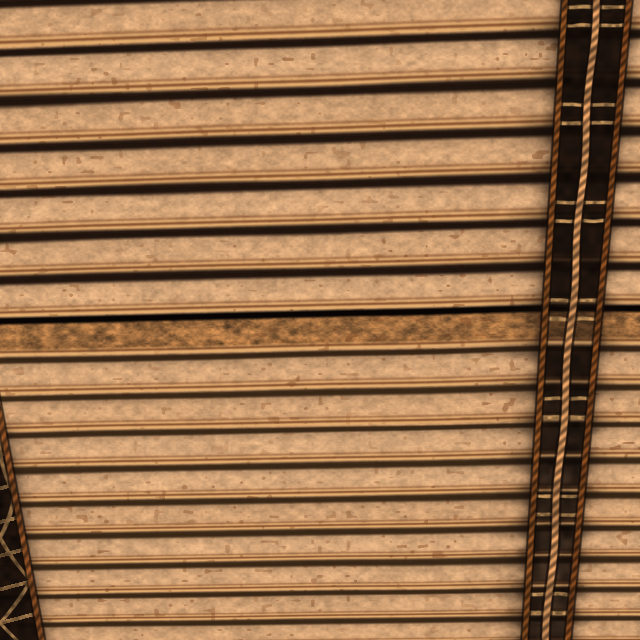
A Shadertoy shader for this texture:

```glsl
// Weathered slatted blind, tilted and narrowing downward, with corded ladders at right and lower left.
#define FIRST_GAP 0.065
#define PITCH 0.0777
#define PITCH_SHRINK 0.001157
#define SEAM 6.0
#define RUNG_START 0.178
#define RUNG_STEP 0.153
#define CORD_WIDTH 0.0042
#define TWISTS 62.0
#define GRAIN 0.16

const vec3 TAN   = vec3(0.86, 0.67, 0.49);
const vec3 WOOD  = vec3(0.72, 0.52, 0.34);
const vec3 RUST  = vec3(0.50, 0.29, 0.15);
const vec3 OLIVE = vec3(0.25, 0.17, 0.09);
const vec3 GOLD  = vec3(0.90, 0.68, 0.42);
const vec3 DARK  = vec3(0.07, 0.04, 0.025);

float hash(vec2 p) { return fract(sin(dot(p, vec2(127.1, 311.7))) * 43758.5453); }

float noise(vec2 p) {
    vec2 i = floor(p), f = fract(p);
    f = f * f * (3.0 - 2.0 * f);
    return mix(mix(hash(i), hash(i + vec2(1, 0)), f.x),
               mix(hash(i + vec2(0, 1)), hash(i + vec2(1, 1)), f.x), f.y);
}

float fbm(vec2 p) { return 0.5 * noise(p) + 0.3 * noise(p * 2.1 + 7.0) + 0.2 * noise(p * 4.3 + 3.0); }

float bump(float x, float centre, float width) {
    float d = (x - centre) / width;
    return exp(-d * d);
}

float band(float d, float halfWidth) {
    float e = max(1.0 / iResolution.y, 0.0012);
    return 1.0 - smoothstep(halfWidth - e, halfWidth + e, abs(d));
}

// Position counted in slats; the pitch shrinks steadily down the canvas.
float slatIndex(vec2 p) {
    float y = p.y + mix(0.036, 0.012, p.y) * (min(p.x, 0.86) - 0.456) - FIRST_GAP;
    y += 0.0015 * (noise(vec2(p.x * 6.0, p.y * 9.0)) - 0.5);
    return (PITCH - sqrt(max(PITCH * PITCH - 4.0 * PITCH_SHRINK * y, 0.0))) / (2.0 * PITCH_SHRINK);
}

vec3 slats(vec2 p, float n) {
    float f = fract(n), slat = floor(n), gap = floor(n + 0.5), t = n - gap;
    float lower = smoothstep(SEAM - 0.5, SEAM + 1.5, n);
    float mottle = fbm(p * vec2(70.0, 110.0)) - 0.5;

    // Face: grain, shade under the gap above, rounded lower lip
    vec3 col = mix(TAN, WOOD, 0.2 * hash(vec2(slat, 3.0)) + 0.35 * smoothstep(0.5, 0.85, f));
    col *= 1.0 + GRAIN * (2.0 * mottle + 0.5 * (noise(p * 260.0) - 0.5));
    col *= 1.0 - 0.5 * exp(-f / 0.13);
    col = mix(col, RUST, 0.45 * bump(f, 0.70, 0.035) + 0.85 * bump(f, 0.81, 0.04));
    col = mix(col, GOLD, 0.55 * bump(f, 0.755, 0.025) + 0.9 * bump(f, 0.88, 0.035));

    // Stained slat below the seam
    float stain = band(slat - SEAM, 0.5) * (1.0 - smoothstep(0.7, 0.85, f));
    col = mix(col, vec3(0.56, 0.37, 0.20) * (1.0 + 1.3 * mottle), 0.85 * stain);

    // Scattered specks of dirt
    float speck = smoothstep(0.80, 0.90, noise(p * vec2(90.0, 130.0) + 19.0));
    col = mix(col, RUST, 0.55 * speck * noise(p * 13.0));

    // Gap, uneven from slat to slat and along its length
    float wear = 0.75 + 0.35 * hash(vec2(gap, 9.0)) + 0.3 * (noise(vec2(p.x * 4.0, gap * 5.0)) - 0.5);
    float seam = band(gap - SEAM, 0.5);
    float width = mix(mix(0.16, 0.125, lower) * wear, 0.11, seam);
    float shade = 1.0 - smoothstep(0.35 * width, 1.2 * width, abs(t - 0.025));
    vec3 gapColour = mix(mix(DARK * 1.4, OLIVE, 0.7 * lower), DARK * 0.4, seam);
    return mix(col, gapColour, shade * mix(0.94, 1.0, seam));
}

// Twisted strand: d is the distance across, s the position along.
vec3 cord(vec3 col, float d, float s, float halfWidth, vec3 colour) {
    float twist = 0.5 + 0.5 * sin(6.2832 * s * TWISTS + 1.8 * d / halfWidth);
    col = mix(col, DARK, 0.7 * band(d, halfWidth * 1.7));
    return mix(col, colour * (0.6 + 0.55 * twist) * (0.8 + 0.4 * noise(vec2(s * 90.0, 2.0))), band(d, halfWidth));
}

vec3 rightLadder(vec3 col, vec2 p, float n) {
    float left = mix(0.883, 0.820, p.y), right = mix(0.983, 0.887, p.y);
    float middle = mix(0.932, 0.853, p.y) + 0.002 * sin(p.y * 31.0);
    float outside = max(left - p.x, p.x - right), f = fract(n);

    // Soft shadow fans out around each gap
    float nearGap = bump(f, 0.0, 0.28) + bump(f, 1.0, 0.28);
    float spread = mix(0.009, 0.034, nearGap) * (0.7 + 0.6 * fbm(p * 45.0)) * (p.x > right ? 0.6 : 1.0);
    col = mix(col, DARK, 0.85 * exp(-max(outside, 0.0) / spread) * step(0.0, outside));

    // Dark hollow, where the stained slat and lower lips show through
    float inside = smoothstep(0.002, -0.002, outside);
    float lip = bump(f, 0.87, 0.07) * smoothstep(0.3, 0.7, p.y);
    float cover = 0.95 - 0.4 * band(floor(n) - SEAM, 0.5) - 0.55 * lip - 0.2 * smoothstep(0.5, 0.9, p.y) * noise(p * 60.0);
    col = mix(col, DARK * (0.6 + 0.9 * noise(p * 80.0)), inside * cover);

    // Paired rungs
    float r = (fract((p.y - RUNG_START) / RUNG_STEP + 0.5) - 0.5) * RUNG_STEP;
    float rung = band(abs(r + 0.003 * (noise(p * 55.0) - 0.5)) - 0.0145, 0.0028);
    col = mix(col, GOLD * (0.45 + 0.5 * noise(p * 170.0)), rung * inside);

    col = cord(col, p.x - left, p.y, CORD_WIDTH, vec3(0.46, 0.26, 0.11));
    col = cord(col, p.x - right, p.y + 0.3, CORD_WIDTH, vec3(0.44, 0.24, 0.10));
    return cord(col, p.x - middle, p.y, CORD_WIDTH * 1.25, vec3(0.72, 0.50, 0.31));
}

vec3 leftLadder(vec3 col, vec2 p) {
    float edge = 0.186 * (p.y - 0.65), d = p.x - edge;
    col = mix(col, DARK, 0.75 * exp(-max(d, 0.0) / 0.012) * smoothstep(0.62, 0.70, p.y));
    col = mix(col, DARK * (0.7 + noise(p * 90.0)), 0.88 * smoothstep(0.002, -0.002, d));
    // Crossing strands
    float zigzag = abs(fract(p.y * 7.5 + 0.2) - 0.5) * 2.0;
    float strand = band(p.x - edge * zigzag, 0.0035) + band(fract(p.y * 19.0 + p.x * 5.0) - 0.5, 0.06);
    col = mix(col, GOLD * (0.4 + 0.5 * noise(p * 150.0)), min(strand, 1.0) * step(d, 0.0) * 0.8);
    return cord(col, d, p.y, CORD_WIDTH, vec3(0.46, 0.26, 0.12));
}

void mainImage(out vec4 fragColor, in vec2 fragCoord) {
    vec2 p = fragCoord / iResolution.xy;
    p.y = 1.0 - p.y; // measured downward
    float n = slatIndex(p);
    vec3 col = rightLadder(slats(p, n), p, n);
    fragColor = vec4(leftLadder(col, p), 1.0);
}
```
